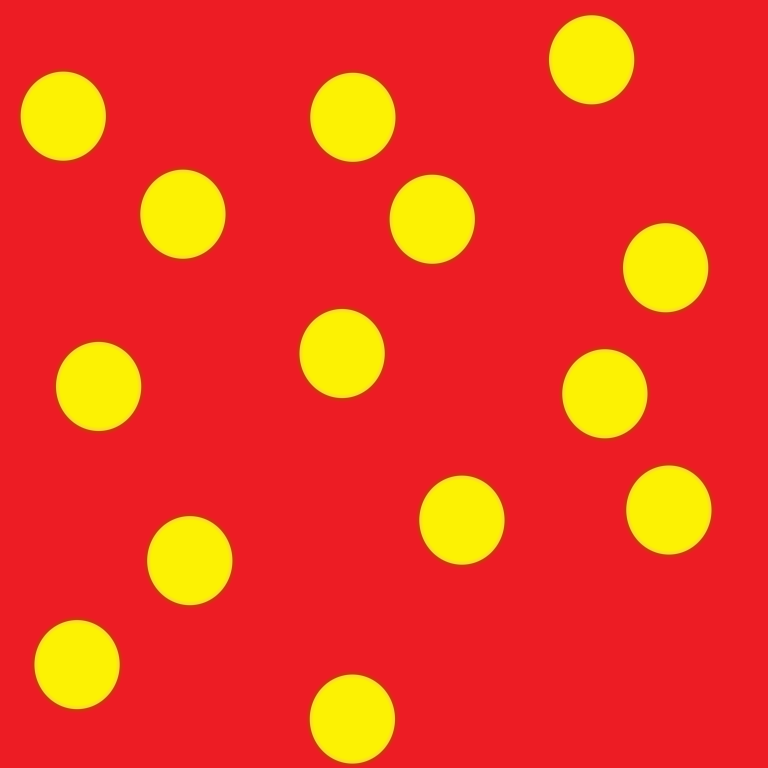
This pattern is drawn by a Shadertoy shader. Its source:

```glsl
#define DOT_RADII   vec2(0.0555, 0.0580)
#define GRID_ORIGIN vec2(0.104, 0.109)
#define GRID_PITCH  vec2(0.326, 0.195)
#define ROW_SHIFT   0.143
#define JITTER      vec2(0.039, 0.047)
#define RIM_WIDTH   0.0065
#define COLUMNS     3
#define ROWS        5

const vec3 RED    = vec3(0.93, 0.11, 0.14);
const vec3 YELLOW = vec3(0.99, 0.95, 0.01);
const vec3 RUST   = vec3(0.76, 0.25, 0.00);
const vec3 GOLD   = vec3(1.00, 0.82, 0.24);

// Two random values in 0..1 for a cell
vec2 hash22(vec2 cell) {
    vec3 p = fract(cell.xyx * vec3(0.1031, 0.1030, 0.0973) + 0.371);
    p += dot(p, p.yzx + 33.33);
    return fract((p.xx + p.yz) * p.zy);
}

// Approximate signed distance to an axis-aligned ellipse
float ellipseDistance(vec2 p, vec2 radii) {
    return (length(p / radii) - 1.0) * 0.5 * (radii.x + radii.y);
}

// Centre of a dot on the staggered, jittered grid
vec2 dotCentre(vec2 cell) {
    vec2 centre = GRID_ORIGIN + cell * GRID_PITCH;
    centre.x += ROW_SHIFT * mod(cell.y, 2.0);
    return centre + JITTER * (2.0 * hash22(cell + 7.0) - 1.0);
}

// Distance to the nearest dot; the lower right cell stays empty
float dotsDistance(vec2 uv) {
    float nearest = 1.0;
    for (int row = 0; row < ROWS; row++) {
        for (int column = 0; column < COLUMNS; column++) {
            if (row == 0 && column == COLUMNS - 1) continue;
            vec2 centre = dotCentre(vec2(column, row));
            nearest = min(nearest, ellipseDistance(uv - centre, DOT_RADII));
        }
    }
    return nearest;
}

void mainImage(out vec4 fragColor, in vec2 fragCoord) {
    vec2 uv = fragCoord / iResolution.xy;
    float d = dotsDistance(uv);

    // Thin tinted rims on both sides of the outline
    vec3 ground = mix(RUST, RED, smoothstep(0.0, RIM_WIDTH, d));
    vec3 fill = mix(GOLD, YELLOW, smoothstep(0.0, RIM_WIDTH, -d));

    // Antialiased outline
    float pixel = 0.7 / min(iResolution.x, iResolution.y);
    float outside = smoothstep(-pixel, pixel, d);
    fragColor = vec4(mix(fill, ground, outside), 1.0);
}
```
